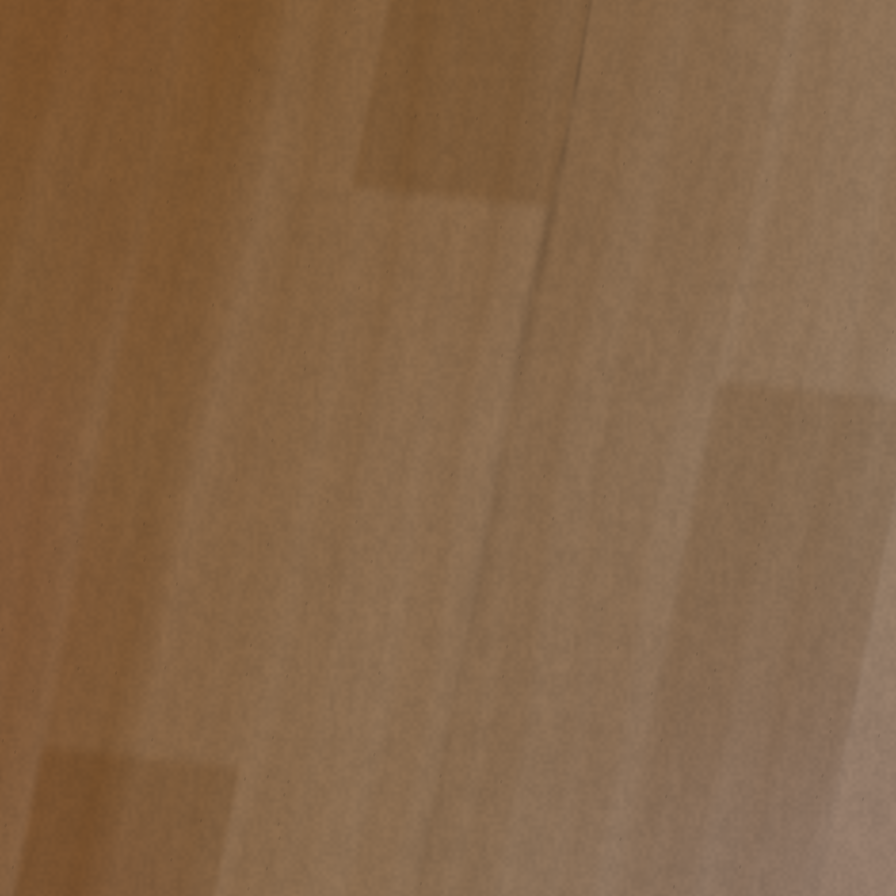
This texture is drawn by a WebGL 2 fragment shader. Its source:

```glsl
#version 300 es
precision highp float;

// Softly lit wooden floor: leaning strips cut into staves of slightly different tone.
// A diagonal warm-to-pale gradient carries stave steps, layered-sine streaks,
// one faint dark seam, cellular pores and a fine mottled grain.

uniform vec2 u_resolution;
out vec4 fragColor;

const vec3  WARM_BROWN   = vec3(0.487, 0.347, 0.208);
const vec3  PALE_BEIGE   = vec3(0.552, 0.452, 0.358);
const vec3  RED_TINT     = vec3(0.014, -0.008, 0.004);
const float PI           = 3.14159265;
const float LEAN         = 0.195;   // sideways shift per unit of height
const float STRIP_WIDTH  = 0.2245;
const float STRIP_START  = 0.015;
const float STAVE_LENGTH = 1.1;
const float END_TILT     = 0.1;
const float EDGE_BLUR    = 0.026;   // in strip widths
const float END_BLUR     = 0.010;   // in stave lengths
const float SEAM_AT      = 0.465;
const float HEART_LEFT   = 0.015;   // darker, warmer band
const float HEART_RIGHT  = 0.118;
const float GRAIN_CELLS  = 235.0;
const float GRAIN_DEPTH  = 0.056;
const float PORE_CELLS   = 42.0;

float hash(vec2 p) {
  vec3 q = fract(p.xyx * vec3(0.1031, 0.1030, 0.0973));
  q += dot(q, q.yzx + 33.33);
  return fract((q.x + q.y) * q.z);
}

float valueNoise(vec2 p) {
  vec2 cell = floor(p), f = fract(p);
  f = f * f * (3.0 - 2.0 * f);
  float low  = mix(hash(cell), hash(cell + vec2(1, 0)), f.x);
  float high = mix(hash(cell + vec2(0, 1)), hash(cell + vec2(1, 1)), f.x);
  return mix(low, high, f.y) - 0.5;
}

// Tone of one strip at height v, with a soft step at every stave end
float stripTone(float strip, float v) {
  float offset = fract(0.155 + 0.66 * strip - 0.06 * strip * strip);
  float along = v / STAVE_LENGTH - offset;
  float joint = floor(along + 0.5);
  float above = sin(2.1 * strip + 2.2 + PI * joint);
  return above * mix(-1.0, 1.0, smoothstep(-END_BLUR, END_BLUR, along - joint));
}

float staveTone(float u, float v) {
  float across = (u - STRIP_START) / STRIP_WIDTH;
  float edge = floor(across + 0.5);
  float side = smoothstep(-EDGE_BLUR, EDGE_BLUR, across - edge);
  return mix(stripTone(edge - 1.0, v), stripTone(edge, v), side);
}

// Long soft streaks that wander a little along the wood
float streaks(float u, float v) {
  float bend = u + 0.010 * sin(4.3 * v + 9.0 * u) + 0.004 * sin(11.0 * v + 2.0);
  return 0.50 * sin(57.0 * bend + 0.8 * v)
       + 0.30 * sin(103.0 * bend - 1.7 * v + 1.3)
       + 0.20 * sin(211.0 * bend + 2.3 * v + 4.0);
}

// Sparse tiny dark pores, one candidate per cell
float pores(vec2 p) {
  vec2 cell = floor(p);
  vec2 centre = 0.25 + 0.5 * vec2(hash(cell + 7.0), hash(cell + 19.0));
  float d = length((fract(p) - centre) * vec2(1.3, 0.8));
  return step(0.92, hash(cell)) * (1.0 - smoothstep(0.03, 0.10, d));
}

void main() {
  vec2 p = gl_FragCoord.xy / u_resolution;
  float u = p.x - LEAN * p.y;
  float v = p.y + END_TILT * p.x;

  // Broad light, staves and streaks
  float stave = staveTone(u, v);
  float streak = streaks(u, v);
  float heart = smoothstep(-0.008, 0.008, u - HEART_LEFT)
              * (1.0 - smoothstep(-0.03, 0.03, u - HEART_RIGHT));
  float cloud = valueNoise(vec2(u * 9.0, p.y * 4.0) + 5.0);
  float paleness = 0.49 + 1.02 * (p.x - 0.5) - 0.50 * (p.y - 0.5);
  paleness += 0.13 * stave + 0.09 * streak - 0.25 * heart + 0.18 * cloud;
  vec3 color = mix(WARM_BROWN, PALE_BEIGE, clamp(paleness, -0.25, 1.15));
  color *= 1.0 + 0.026 * stave + 0.010 * streak - 0.020 * heart;

  // Reddish patches at the left, cooler cast in the lower right
  float redness = smoothstep(0.35, 0.0, p.x) * (0.5 + valueNoise(p * 6.0 + 2.0));
  color += RED_TINT * redness;
  color.b += 0.022 * smoothstep(0.5, 0.0, p.y) * smoothstep(0.45, 1.0, p.x);

  // Seam: crisp near the top, broad and weak below
  float height = smoothstep(0.50, 0.95, p.y);
  float seamWidth = mix(0.011, 0.0030, height);
  float seamPos = u - SEAM_AT + 0.002 * sin(13.0 * p.y);
  float seam = exp(-pow(seamPos / seamWidth, 2.0));
  float broken = 0.8 + 1.0 * valueNoise(vec2(3.0, p.y * 24.0));
  color *= 1.0 - seam * broken * mix(0.045, 0.13, height);

  // Pores and fine mottled grain
  color *= 1.0 - 0.08 * pores(vec2(u, p.y) * PORE_CELLS);
  float grain = valueNoise(p * GRAIN_CELLS)
              + 0.6 * valueNoise(p * GRAIN_CELLS * vec2(0.7, 0.25) + 31.0)
              + 0.5 * valueNoise(p * GRAIN_CELLS * 0.3 + 57.0);
  color *= 1.0 + GRAIN_DEPTH * grain;

  fragColor = vec4(color, 1.0);
}
```
